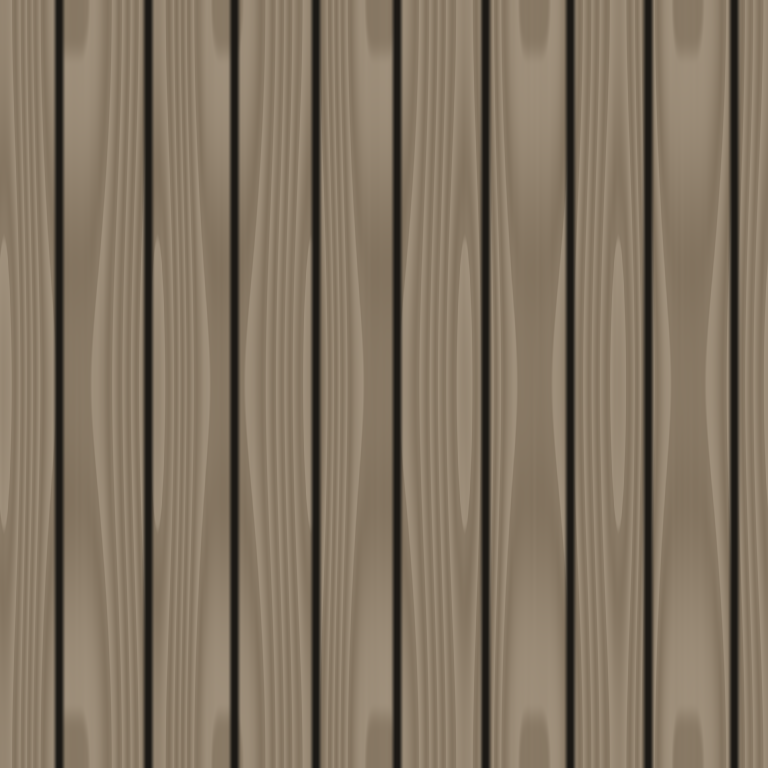
A Shadertoy shader for this texture:

```glsl
// Draws nine upright weathered planks with dark soft gaps and bowed wood grain.

const float TAU = 6.2831853;

// Planks
const float PLANKS = 9.0;
const float FIRST_GAP = 0.0755;
const vec3 GAP_SHIFT = vec3(0.0059, 0.0047, 0.0020);  // uneven widths, per harmonic
const vec3 SHIFT_PHASE = vec3(0.0, 0.0, 2.22);
const float GAP_CORE = 0.0018;
const float GAP_EDGE = 0.0091;

// Grain
const float GRAIN_REPEATS = 5.0;
const float GRAIN_CENTER = 0.0052;
const float GRAIN_SKEW = 0.165;
const float RINGS_WIDE = 2.69;
const float RINGS_FINE = 0.69;
const float RINGS_BOW = 0.485;
const float RING_START = 0.67;
const float RING_SOFTNESS = 0.05;
const float RING_GLOW = 0.25;
const vec2 STREAK_CELLS = vec2(260.0, 3.0);
const float STREAK_STRENGTH = 0.014;

// Colours
const vec3 WOOD_DARK = vec3(0.505, 0.444, 0.365);
const vec3 WOOD_LIGHT = vec3(0.620, 0.560, 0.480);
const vec3 GAP_COLOR = vec3(0.105, 0.096, 0.080);

float hash(vec2 p) {
    vec3 q = fract(vec3(p.xyx) * 0.1031);
    q += dot(q, q.yzx + 33.33);
    return fract((q.x + q.y) * q.z);
}

// Value noise that wraps at the canvas edges
float streakNoise(vec2 uv) {
    vec2 p = uv * STREAK_CELLS;
    vec2 cell = floor(p);
    vec2 f = smoothstep(0.0, 1.0, p - cell);
    vec2 a = mod(cell, STREAK_CELLS);
    vec2 b = mod(cell + 1.0, STREAK_CELLS);
    return mix(mix(hash(a), hash(vec2(b.x, a.y)), f.x),
               mix(hash(vec2(a.x, b.y)), hash(b), f.x), f.y);
}

float gapCenter(float index) {
    float angle = TAU * index / PLANKS;
    float shift = dot(GAP_SHIFT, sin(angle * vec3(1.0, 2.0, 3.0) + SHIFT_PHASE));
    return FIRST_GAP + index / PLANKS + shift;
}

// Distance to the nearest gap centre
float gapDistance(float x) {
    float nearest = floor((x - FIRST_GAP) * PLANKS + 0.5);
    float d = 1.0;
    for (float i = -1.0; i <= 1.0; i++) {
        d = min(d, abs(x - gapCenter(nearest + i)));
    }
    return d;
}

// Continuous ring count: ovals at the grain centres, saddles between them
float ringLevel(vec2 uv) {
    float angle = TAU * GRAIN_REPEATS * (uv.x - GRAIN_CENTER);
    angle += GRAIN_SKEW * (1.0 - cos(angle));
    return RING_START
        + RINGS_WIDE * (1.0 - cos(angle))
        + RINGS_FINE * (1.0 - cos(2.0 * angle))
        + RINGS_BOW * (1.0 + cos(TAU * uv.y));
}

// Each ring brightens slowly, then drops at its outer edge
float ringTone(float level) {
    float edge = clamp(max(RING_SOFTNESS, 1.5 * fwidth(level)), 0.0, 0.5);
    float phase = fract(level);
    float rise = smoothstep(0.12, 1.0, phase);
    float glow = RING_GLOW * (1.0 - smoothstep(0.0, 0.3, phase));
    return mix(rise + glow, RING_GLOW, smoothstep(1.0 - edge, 1.0, phase));
}

void mainImage(out vec4 fragColor, in vec2 fragCoord) {
    vec2 uv = fragCoord / iResolution.xy;

    // Wood
    vec3 color = mix(WOOD_DARK, WOOD_LIGHT, ringTone(ringLevel(uv)));
    color += STREAK_STRENGTH * (streakNoise(uv) - 0.5);

    // Gaps
    float wood = smoothstep(GAP_CORE, GAP_EDGE, gapDistance(uv.x));
    fragColor = vec4(mix(GAP_COLOR, color, wood), 1.0);
}
```
